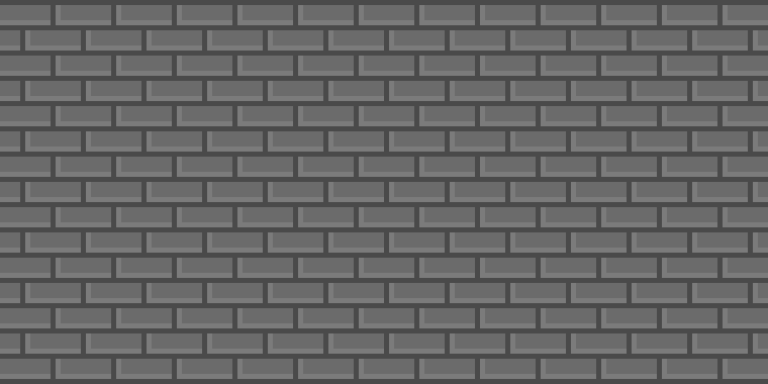
A WebGL 1 fragment shader for this texture:

```glsl
precision highp float;
// Grey running-bond brick wall with a light bevel on the left and bottom of each brick.

uniform vec2 u_resolution;

const float WALL_HEIGHT = 76.0;          // grid units: 15 courses plus a closing joint
const vec2 PITCH = vec2(12.0, 5.0);      // brick plus joint
const vec2 JOINT_CENTRE = vec2(10.5, 0.5);
const float HALF_JOINT = 0.5;
const float BEVEL = 1.0;

const vec3 MORTAR = vec3(0.290);
const vec3 FACE = vec3(0.420);
const vec3 HIGHLIGHT = vec3(0.482);

// Smoothed coverage of the rectangle from lo to hi
float boxCoverage(vec2 p, vec2 lo, vec2 hi, float pixel) {
  vec2 enter = clamp((p - lo) / pixel + 0.5, 0.0, 1.0);
  vec2 leave = clamp((hi - p) / pixel + 0.5, 0.0, 1.0);
  vec2 inside = enter * leave;
  return inside.x * inside.y;
}

// Position within a cell whose borders run along the joint centres
vec2 brickCell(vec2 p) {
  vec2 q = p - JOINT_CENTRE;
  float course = floor(q.y / PITCH.y);
  q.x += 0.5 * PITCH.x * mod(course, 2.0);
  return mod(q, PITCH);
}

vec3 brickColour(vec2 cell, float pixel) {
  vec2 lo = vec2(HALF_JOINT);
  vec2 hi = PITCH - HALF_JOINT;
  float brick = boxCoverage(cell, lo, hi, pixel);
  float face = boxCoverage(cell, lo + BEVEL, hi, pixel);
  return MORTAR + (HIGHLIGHT - MORTAR) * brick + (FACE - HIGHLIGHT) * face;
}

void main() {
  float pixel = WALL_HEIGHT / u_resolution.y;
  vec2 p = gl_FragCoord.xy * pixel;
  gl_FragColor = vec4(brickColour(brickCell(p), pixel), 1.0);
}
```
